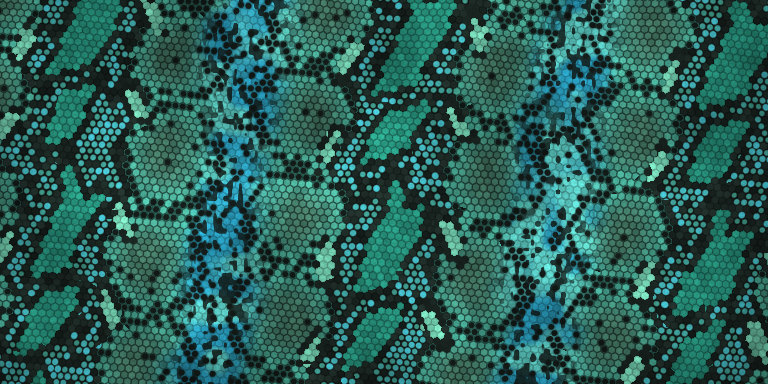
Give the GLSL for this texture, as a WebGL 1 fragment shader.

```glsl
precision highp float;

// Teal python skin: a slanted lattice of dark bands with solid patches, dull
// lobed saddles and bright spines. Every region is evaluated at the centre of
// a small hexagonal scale, so that all markings are built up scale by scale.

uniform vec2 u_resolution;

// Lengths are in canvas heights; ACROSS and UP span one repeat.
const vec2 ACROSS = vec2(0.846, -0.047);
const vec2 UP = vec2(0.065, 0.536);
const vec2 ORIGIN = vec2(0.229, 0.927);
const float PITCH = 0.0195;

const vec3 INK = vec3(0.07, 0.10, 0.09);
const vec3 PATCH = vec3(0.14, 0.53, 0.45);
const vec3 DULL = vec3(0.25, 0.44, 0.37);
const vec3 TEAL = vec3(0.27, 0.64, 0.56);
const vec3 CYAN = vec3(0.35, 0.78, 0.75);
const vec3 BLUE = vec3(0.15, 0.58, 0.70);
const vec3 PALE = vec3(0.44, 0.80, 0.68);

float hash(vec2 p) {
  vec3 q = fract(vec3(p.xyx) * 0.1031);
  q += dot(q, q.yzx + 33.33);
  return fract((q.x + q.y) * q.z);
}

float noise(vec2 p) {
  vec2 i = floor(p), f = fract(p);
  f = f * f * (3.0 - 2.0 * f);
  float low = mix(hash(i), hash(i + vec2(1, 0)), f.x);
  float high = mix(hash(i + vec2(0, 1)), hash(i + vec2(1, 1)), f.x);
  return mix(low, high, f.y);
}

vec2 toLattice(vec2 p) {
  float area = ACROSS.x * UP.y - ACROSS.y * UP.x;
  return mat2(UP.y, -ACROSS.y, -UP.x, ACROSS.x) * p / area;
}

// Vector to p from the nearest lattice copy of a centre
vec2 nearest(vec2 p, vec2 centre) {
  vec2 l = toLattice(p - centre);
  return mat2(ACROSS, UP) * (l - floor(l + 0.5));
}

float ellipse(vec2 q, vec2 radius) {
  return (length(q / radius) - 1.0) * min(radius.x, radius.y);
}

// Rounded box that leans to the right
float slab(vec2 q, vec2 halfSize) {
  q.y -= 0.25 * q.x;
  q.x -= 0.5 * q.y;
  vec2 d = abs(q) - halfSize + 0.02;
  return length(max(d, 0.0)) + min(max(d.x, d.y), 0.0) - 0.02;
}

// Offset from the centre of the nearest hexagon of unit width
vec2 hexLocal(vec2 g) {
  vec2 s = vec2(1.0, 1.7320508);
  vec2 a = mod(g, s) - 0.5 * s;
  vec2 b = mod(g - 0.5 * s, s) - 0.5 * s;
  return dot(a, a) < dot(b, b) ? a : b;
}

void main() {
  vec2 p = gl_FragCoord.xy / u_resolution.y;
  float aa = 0.8 / (u_resolution.y * PITCH);

  // Scales: slightly tilted and bent hexagons
  mat2 tilt = mat2(0.995, 0.0998, -0.0998, 0.995);
  vec2 bend = 0.016 * vec2(noise(p * 5.0), noise(p * 5.0 + 40.0));
  vec2 g = tilt * (p + bend) / PITCH;
  vec2 local = hexLocal(g);
  vec2 id = floor((g - local) * vec2(2.0, 1.1547) + 0.5) + 500.0;
  float rnd = hash(id), rnd2 = hash(id + 71.0);
  vec2 h = abs(local);
  float seam = smoothstep(0.32, 0.5, max(h.x, dot(h, vec2(0.5, 0.866))));
  float r = length(local);

  // Scale centre, wobbled so that the repeats differ
  vec2 c = p - (local * tilt) * PITCH - ORIGIN;
  float cloud = noise(c * 9.0 + 30.0);
  c += 0.035 * (vec2(cloud, noise(c * 9.0 + 60.0)) - 0.5);
  float axis = abs(fract(toLattice(c).x + 0.5) - 0.5);

  // Distances to the markings, two of each kind per repeat
  float patchD = ellipse(nearest(c, vec2(0.012, 0.125)), vec2(0.022, 0.05));
  float lobe = 1.0, pale = 1.0;
  for (int i = 0; i < 2; i++) {
    float k = float(i);
    vec2 stepDown = k * vec2(-0.045, -0.228);
    patchD = min(patchD, slab(nearest(c, stepDown), vec2(0.063, 0.092) - k * vec2(0.008, 0.022)));
    for (int j = 0; j < 2; j++) {
      float side = float(j) * 2.0 - 1.0;
      vec2 lobeAt = vec2(0.243 * side, 0.01 - 0.08 * side) - 0.5 * k * UP;
      lobe = min(lobe, ellipse(nearest(c, lobeAt), vec2(0.13, 0.125)));
      vec2 q = nearest(c, vec2(0.165 * side, 0.032 * side) + stepDown);
      q.x += 0.35 * side * q.y;
      pale = min(pale, ellipse(q, vec2(0.021, 0.046)));
    }
  }

  // Saddles: dull lobes that brighten towards the blue spine
  float spine = smoothstep(0.33, 0.46, axis + 0.09 * (cloud - 0.5));
  vec3 saddle = mix(DULL, TEAL, smoothstep(-0.085, 0.0, lobe));
  saddle = mix(saddle, TEAL, 0.6 * smoothstep(0.27, 0.4, axis));
  vec3 glow = mix(CYAN, BLUE, smoothstep(0.3, 0.7, noise(p * 16.0)));
  saddle = mix(saddle, glow, spine);
  saddle *= 1.0 - mix(0.55, 0.25, spine) * seam;

  // Black spots along the lobe rims, loose blotches on the spine
  float rim = 1.0 - smoothstep(0.007, 0.019, abs(lobe));
  float spot = step(rnd, 0.04 + 0.68 * rim + 0.16 * spine);
  saddle = mix(saddle, INK, spot * (1.0 - smoothstep(0.43 - aa, 0.43 + aa, r)));
  float blotch = smoothstep(0.6, 0.72, noise(p * vec2(75.0, 60.0)));
  saddle = mix(saddle, INK, 0.85 * blotch * spine);

  // Dark bands: clusters of cyan beads on black
  float bead = step(rnd, 0.5 + 0.5 * cloud) * step(0.02, patchD) * step(0.012, lobe);
  bead *= step(0.016, pale);
  float beadSize = 0.34 + 0.1 * rnd2;
  vec3 beadColour = mix(TEAL, mix(BLUE, CYAN, 0.45), rnd2);
  vec3 band = INK * (1.25 - 0.4 * seam + 0.5 * rnd2);
  band = mix(band, beadColour, bead * (1.0 - smoothstep(beadSize - aa, beadSize + aa, r)));

  // Layers
  vec3 colour = mix(band, saddle, step(0.0, max(axis * ACROSS.x - 0.175, -lobe)));
  colour = mix(colour, INK * 1.3, step(pale, 0.012) * step(rnd, 0.65));
  colour = mix(colour, PALE * (1.0 - 0.25 * seam), step(pale, 0.0));
  colour = mix(colour, PATCH * (1.06 - 0.35 * seam), step(patchD, 0.0));

  // Wear: uneven scales, faded clouds, fine grain and darker corners
  colour *= 0.86 + 0.26 * rnd2;
  colour *= 0.82 + 0.36 * noise(p * 6.0 + 9.0);
  colour *= 0.93 + 0.14 * noise(p * 260.0);
  vec2 edge = gl_FragCoord.xy / u_resolution - 0.5;
  colour *= 1.06 - 0.55 * dot(edge, edge);
  gl_FragColor = vec4(colour, 1.0);
}
```
